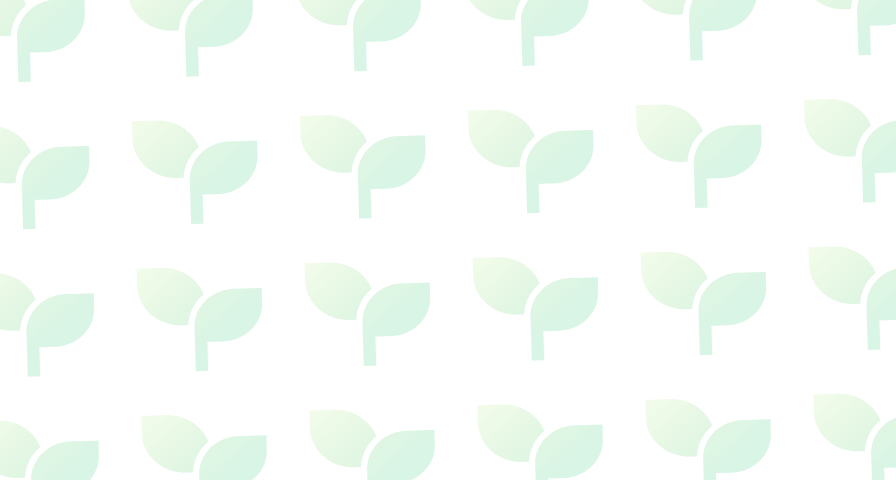
This pattern is drawn by a WebGL 2 fragment shader. Its source:

```glsl
#version 300 es
precision highp float;
// Pale green two-leaf seedlings repeated on a slightly tilted grid over white.

uniform vec2 u_resolution;
out vec4 outColor;

// Quarter-plane with a rounded corner: bounds +x and +y at the radius.
float roundedCorner(vec2 p, float radius) {
    return length(max(p, 0.0)) - radius;
}

// Upper left leaf, with a concave cut that leaves a gap to the other leaf.
float leftLeaf(vec2 p) {
    float topRight = roundedCorner(vec2(p.x - 6.0, 10.0 - p.y), 7.0);
    float bottomLeft = roundedCorner(vec2(9.0 - p.x, p.y - 6.0), 7.0);
    float gap = 7.5 - distance(p, vec2(17.5, 13.5));
    return max(max(topRight, bottomLeft), gap);
}

// Lower right leaf joined to the upright stem.
float rightLeafAndStem(vec2 p) {
    float bottomRight = roundedCorner(p - vec2(15.5, 9.5), 6.5);
    float topLeft = roundedCorner(vec2(17.5, 13.5) - p, 6.5);
    vec2 stem = abs(p - vec2(12.0, 17.25)) - vec2(1.0, 3.75);
    return min(max(bottomRight, topLeft), max(stem.x, stem.y));
}

// Diagonal gradient from cream green to mint.
vec3 leafColor(vec2 p) {
    float t = 0.5 * ((p.x - 2.0) / 20.0 + (p.y - 3.0) / 18.0);
    vec3 cream = vec3(0.955, 0.988, 0.920);
    vec3 green = vec3(0.885, 0.967, 0.890);
    vec3 mint = vec3(0.850, 0.960, 0.902);
    vec3 color = mix(cream, green, clamp(t / 0.4, 0.0, 1.0));
    return mix(color, mint, smoothstep(0.35, 0.7, t));
}

void main() {
    // Canvas width is 1, y points down, origin at one left leaf tip.
    vec2 p = vec2(gl_FragCoord.x, u_resolution.y - gl_FragCoord.y) / u_resolution.x;
    p -= vec2(0.1471, 0.1354);

    // Tilt the grid.
    float c = cos(0.0318), s = sin(0.0318);
    p = vec2(c * p.x - s * p.y, s * p.x + c * p.y);

    // Repeat, with a margin around each seedling.
    vec2 margin = vec2(0.0235);
    p = mod(p + margin, vec2(0.1876, 0.1645)) - margin;

    // Scale to seedling units, where the leaf tip is at (2, 3).
    vec2 unit = vec2(0.00695, 0.00648);
    vec2 q = p / unit + vec2(2.0, 3.0);
    float pixel = 1.0 / (u_resolution.x * 0.0067);

    float d = min(leftLeaf(q), rightLeafAndStem(q));
    float coverage = clamp(0.5 - d / pixel, 0.0, 1.0);
    outColor = vec4(mix(vec3(1.0), leafColor(q), coverage), 1.0);
}
```
